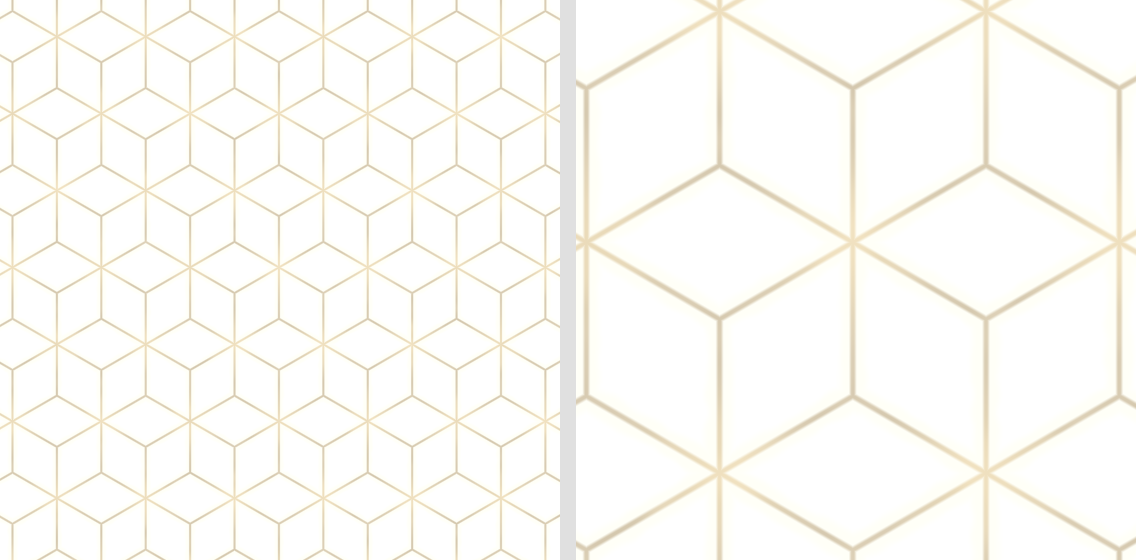
Left: the whole. Right: its middle third, enlarged.
Write a WebGL 1 fragment shader that draws this pattern.

```glsl
precision highp float;
uniform vec2 u_resolution;

float hash(vec2 p) {
  return fract(sin(dot(p, vec2(127.1, 311.7))) * 43758.545);
}

float valueNoise(vec2 p) {
  vec2 i = floor(p), f = fract(p);
  f = f * f * (3.0 - 2.0 * f);
  return mix(mix(hash(i), hash(i + vec2(1, 0)), f.x),
             mix(hash(i + vec2(0, 1)), hash(i + 1.0), f.x), f.y);
}

// Offset from the nearest node of a triangular lattice.
vec2 nearestNode(vec2 p, float spacing) {
  vec2 period = spacing * vec2(1.0, sqrt(3.0));
  vec2 a = mod(p + 0.5 * period, period) - 0.5 * period;
  vec2 b = mod(p, period) - 0.5 * period;
  return dot(a, a) < dot(b, b) ? a : b;
}

// Distance to the six spokes that form the cube edges.
float spokeDistance(vec2 offset) {
  vec2 q = abs(offset);
  return min(q.x, abs(0.8660254 * q.y - 0.5 * q.x));
}

void main() {
  float side = min(u_resolution.x, u_resolution.y);
  vec2 uv = gl_FragCoord.xy / side;
  float pixel = 1.0 / side;

  vec2 offset = nearestNode(uv - vec2(0.1016, 0.9345), 0.1586);
  float d = spokeDistance(offset);

  // Fine gold line with a soft shoulder and a faint cream halo.
  float line = 1.0 - smoothstep(0.0004, 0.0024 + 0.5 * pixel, d);
  float grain = valueNoise(uv * 95.0);
  float halo = 1.0 - smoothstep(0.005, 0.0105, d + 0.003 * (grain - 0.5));

  // Spokes pale towards the six-way nodes and deepen at the cube corners.
  float along = smoothstep(0.004, 0.07, length(offset));
  vec3 gold = mix(vec3(0.93, 0.87, 0.74), vec3(0.85, 0.80, 0.70), along);
  gold += 0.04 * (valueNoise(uv * 60.0 + 17.0) - 0.5);

  vec3 color = mix(vec3(1.0), vec3(1.0, 1.0, 0.97), halo);
  gl_FragColor = vec4(mix(color, gold, line), 1.0);
}
```
